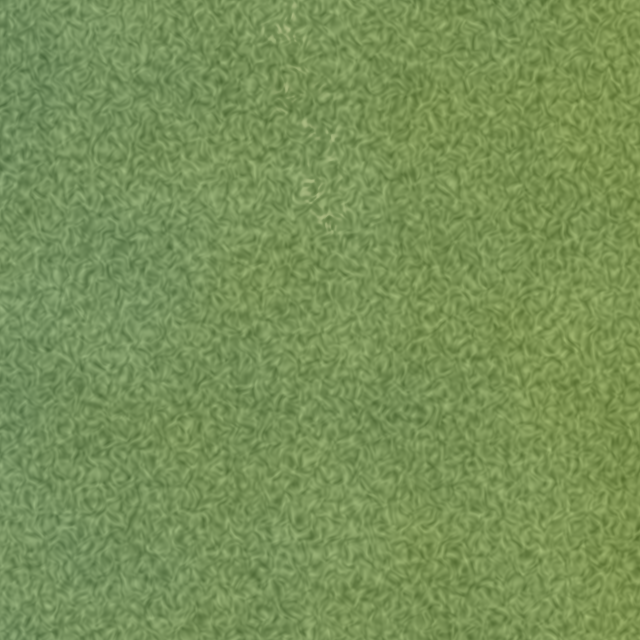
This texture is drawn by a Shadertoy shader. Its source:

```glsl
// Closely mown lawn: short, soft, curling blades over slow shifts of green.
#define BLADE_FREQ vec2(128.0, 66.0)   // cells across and along a blade
#define BLADE_TILT 0.62                // angle between blade families, radians
#define BLADE_CONTRAST 0.185
#define CURL_FREQ 46.0
#define CURL_AMOUNT 0.006
#define MOTTLE_CONTRAST 0.035
#define COOL_GREEN vec3(0.453, 0.564, 0.374)
#define WARM_GREEN vec3(0.488, 0.574, 0.311)
#define STRAW_TINT vec3(0.13, 0.09, 0.10)

// Random unit vector for a lattice cell
vec2 cellGradient(vec2 cell) {
    uvec2 q = uvec2(ivec2(cell)) * uvec2(1597334673u, 3812015801u);
    uint h = (q.x ^ q.y) * 1597334673u;
    h ^= h >> 15;
    h *= 3812015801u;
    float angle = float(h >> 16) / 65536.0 * 6.28319;
    return vec2(cos(angle), sin(angle));
}

// Gradient noise, roughly -0.7 to 0.7
float gradientNoise(vec2 p) {
    vec2 cell = floor(p), f = p - cell;
    vec2 s = f * f * f * (f * (f * 6.0 - 15.0) + 10.0);
    vec2 e = vec2(0.0, 1.0);
    float a = dot(cellGradient(cell), f);
    float b = dot(cellGradient(cell + e.yx), f - e.yx);
    float c = dot(cellGradient(cell + e.xy), f - e.xy);
    float d = dot(cellGradient(cell + e.yy), f - e.yy);
    return mix(mix(a, b, s.x), mix(c, d, s.x), s.y);
}

// Elongated noise in several directions; each direction rules its own small tufts
float bladeField(vec2 p) {
    vec2 curl = vec2(gradientNoise(p * CURL_FREQ + 17.3),
                     gradientNoise(p * CURL_FREQ + 71.9));
    vec2 q = p + CURL_AMOUNT * curl;
    float total = 0.0, power = 0.0;
    for (int i = 0; i < 4; i++) {
        float k = float(i);
        float angle = (k - 1.4) * BLADE_TILT;
        float c = cos(angle), s = sin(angle);
        vec2 along = mat2(c, s, -s, c) * q;
        float weight = exp(6.0 * gradientNoise(p * 34.0 + k * 23.7));
        total += weight * gradientNoise(along * BLADE_FREQ + k * 41.3);
        power += weight * weight;
    }
    return total * inversesqrt(power);
}

void mainImage(out vec4 fragColor, in vec2 fragCoord) {
    vec2 uv = fragCoord / iResolution.y;

    // Broad drift from cool to warm green, with uneven patches
    float patches = gradientNoise(uv * 4.0 + 5.2) + 0.5 * gradientNoise(uv * 9.0 + 31.6);
    float warmth = clamp(uv.x + 0.3 * patches, 0.0, 1.0);
    vec3 color = mix(COOL_GREEN, WARM_GREEN, warmth);

    // Soft light and dark mottling
    float mottle = gradientNoise(uv * 6.0 + 12.4) + 0.8 * gradientNoise(uv * 21.0 + 57.1);
    color += MOTTLE_CONTRAST * mottle * vec3(1.0, 0.95, 0.8);

    // Blades, with shallow clumps beneath
    float blades = bladeField(uv);
    float clumps = gradientNoise(uv * vec2(70.0, 52.0) + 83.5);
    float shade = blades + 0.25 * clumps;
    color += BLADE_CONTRAST * shade * vec3(1.0, 0.97, 0.88);

    // Sparse straw flecks along a faint worn track
    float trackX = 0.45 + 0.24 * (0.95 - uv.y) + 0.03 * gradientNoise(uv * 9.0);
    float offset = (uv.x - trackX) / 0.035;
    float track = exp(-offset * offset) * smoothstep(0.55, 0.68, uv.y);
    float sparse = smoothstep(-0.1, 0.35, gradientNoise(uv * 24.0 + 8.8));
    color += STRAW_TINT * track * sparse * smoothstep(-0.05, 0.4, blades);

    fragColor = vec4(clamp(color, 0.0, 1.0), 1.0);
}
```
